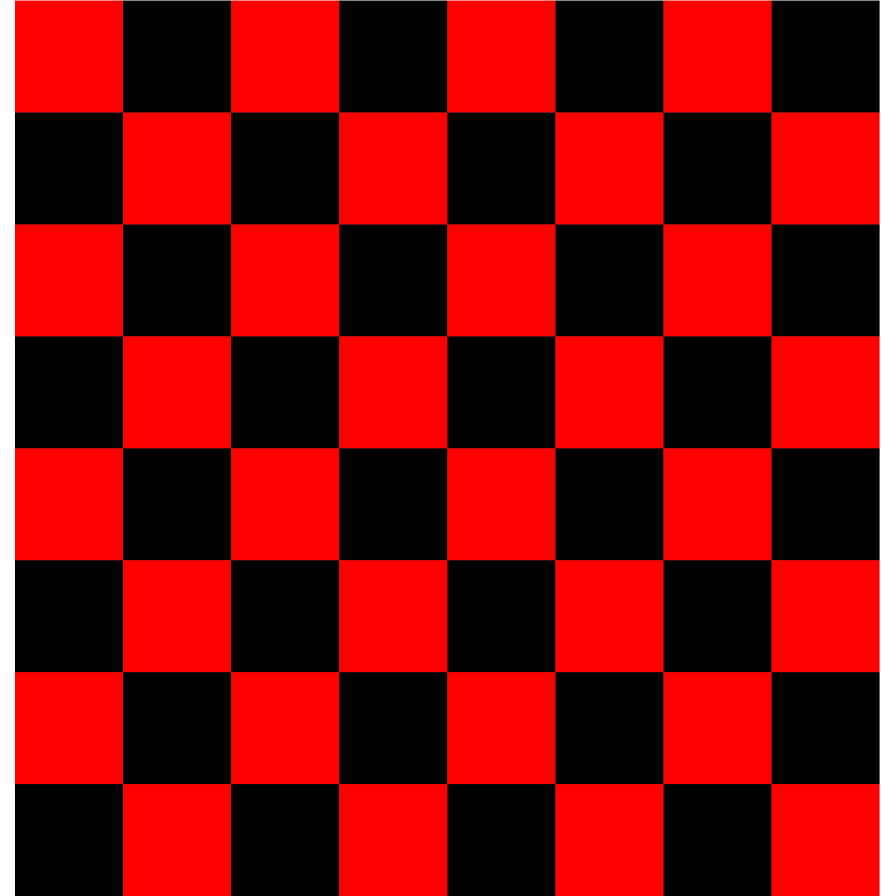
Write a WebGL 1 fragment shader that draws this pattern.

```glsl
precision highp float;

uniform vec2 u_resolution;

// Signed distance to the nearest grid line, positive in even cells
vec2 alternatingDistance(vec2 p) {
    return abs(mod(p - 0.5, 2.0) - 1.0) - 0.5;
}

void main() {
    vec2 uv = gl_FragCoord.xy / u_resolution;
    vec2 boardMin = vec2(0.0167, 0.0);
    vec2 boardMax = vec2(0.9817, 0.9994);
    vec2 cellSize = (boardMax - boardMin) / 8.0;

    // Checks, smoothed over one pixel; the clamp keeps outer edges unblended
    vec2 cell = clamp((uv - boardMin) / cellSize, 0.5, 7.5);
    vec2 side = clamp(2.0 * alternatingDistance(cell) * cellSize * u_resolution, -1.0, 1.0);
    float redness = 0.5 - 0.5 * side.x * side.y;
    vec3 color = mix(vec3(0.0), vec3(1.0, 0.0, 0.0), redness);

    // Faint light seam where checks meet
    color = mix(color, vec3(1.0), 0.25 * redness * (1.0 - redness));

    // White margins around the board
    vec2 inset = min(uv - boardMin, boardMax - uv) * u_resolution;
    vec2 coverage = clamp(inset + 0.5, 0.0, 1.0);
    color = mix(vec3(1.0), color, coverage.x * coverage.y);

    gl_FragColor = vec4(color, 1.0);
}
```
